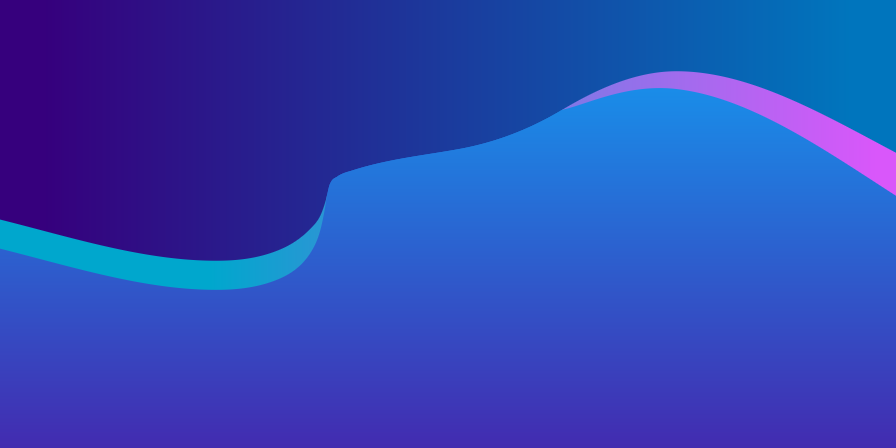
Reproduce this background procedurally as a WebGL 2 fragment shader.

```glsl
#version 300 es
precision highp float;
// Draws a glossy blue wave over a violet-to-blue backdrop, with a teal and
// a pink ribbon along its crest. The crest is a chain of Hermite spans and
// each ribbon is a formula for thickness hung below that crest.

uniform vec2 u_resolution;
out vec4 fragColor;

// Crest knots: x (0..2), height (0..1), slope
const int KNOTS = 13;
const vec3 CREST[KNOTS] = vec3[KNOTS](
    vec3(0.000, 0.510, -0.25), vec3(0.482, 0.418, 0.00),
    vec3(0.625, 0.443, 0.42), vec3(0.701, 0.498, 1.12),
    vec3(0.719, 0.528, 2.60), vec3(0.729, 0.560, 4.00),
    vec3(0.736, 0.588, 2.50), vec3(0.753, 0.606, 0.70),
    vec3(0.788, 0.620, 0.32), vec3(1.023, 0.667, 0.18),
    vec3(1.255, 0.755, 0.60), vec3(1.510, 0.841, 0.00),
    vec3(2.000, 0.659, -0.53));

// Cubic Hermite span between two knots
float span(vec3 a, vec3 b, float x) {
    float w = b.x - a.x;
    float t = (x - a.x) / w;
    float s = 1.0 - t;
    return s * s * ((1.0 + 2.0 * t) * a.y + t * w * a.z)
         + t * t * ((1.0 + 2.0 * s) * b.y - s * w * b.z);
}

float crestHeight(float x) {
    x = clamp(x, 0.0, 2.0);
    float height = CREST[0].y;
    for (int i = 0; i < KNOTS - 1; i++) {
        if (x >= CREST[i].x) height = span(CREST[i], CREST[i + 1], x);
    }
    return height;
}

// Teal ribbon closes at the fold, pink ribbon opens after the shoulder
float ribbonThickness(float x) {
    float beforeFold = max(0.729 - x, 0.0);
    float afterShoulder = max(x - 1.255, 0.0);
    return 0.065 * (1.0 - exp(-49.0 * beforeFold))
         + 0.115 * afterShoulder
         + 0.0104 * (1.0 - exp(-26.0 * afterShoulder));
}

float bodyHeight(float x) {
    return crestHeight(x) - ribbonThickness(x);
}

// Smooth coverage below an edge, corrected for its slope
float coverage(float edge, float slope, float y) {
    float dist = (edge - y) / sqrt(1.0 + slope * slope);
    return clamp(0.5 + dist * u_resolution.y, 0.0, 1.0);
}

void main() {
    vec2 p = gl_FragCoord.xy / u_resolution * vec2(2.0, 1.0);
    float e = 0.001;

    // Backdrop
    vec3 color = mix(vec3(0.21, 0.0, 0.49), vec3(0.0, 0.46, 0.74),
                     clamp((p.x - 0.1) / 1.8, 0.0, 1.0));

    // Ribbons
    vec3 teal = mix(vec3(0.0, 0.655, 0.805), vec3(0.16, 0.59, 0.83),
                    clamp((p.x - 0.47) / 0.25, 0.0, 1.0));
    vec3 pink = mix(vec3(0.50, 0.47, 0.90), vec3(0.85, 0.34, 0.98),
                    clamp((p.x - 1.255) / 0.7, 0.0, 1.0));
    vec3 ribbon = p.x < 1.0 ? teal : pink;

    // Wave body
    vec3 body = mix(vec3(0.26, 0.17, 0.69), vec3(0.10, 0.55, 0.91),
                    clamp(p.y / 0.8, 0.0, 1.0));

    // Between the ribbons the crest edge belongs to the body itself
    if (p.x > 0.729 && p.x < 1.255) ribbon = body;

    float crestSlope = (crestHeight(p.x + e) - crestHeight(p.x - e)) / (2.0 * e);
    float bodySlope = (bodyHeight(p.x + e) - bodyHeight(p.x - e)) / (2.0 * e);
    color = mix(color, ribbon, coverage(crestHeight(p.x), crestSlope, p.y));
    color = mix(color, body, coverage(bodyHeight(p.x), bodySlope, p.y));

    fragColor = vec4(color, 1.0);
}
```
